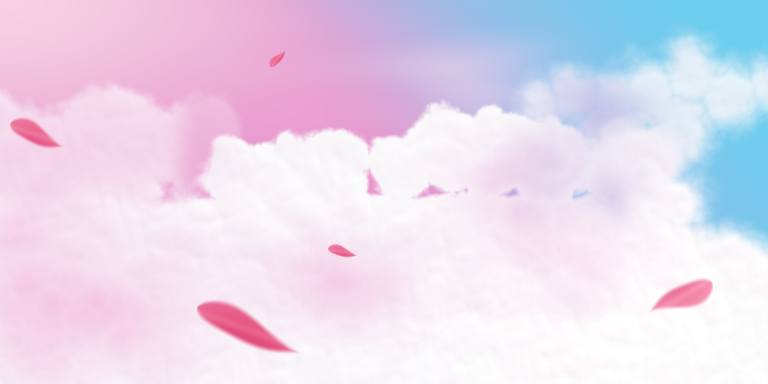
Reproduce this background procedurally as a Shadertoy shader.

```glsl
// Pastel sky turning from pink to cyan above billowing clouds, with drifting petals.
// Clouds are unions of discs roughened by gradient noise and tinted by soft glows;
// petals are tapered leaf profiles. Canvas height is 1, origin at lower left.

const vec3 SKY_PALE = vec3(.96, .82, .89);
const vec3 SKY_PINK = vec3(.91, .58, .80);
const vec3 SKY_BLUE = vec3(.55, .75, .92);
const vec3 SKY_CYAN = vec3(.43, .80, .93);
const vec3 SKY_HAZE = vec3(.91, .82, .92);
const vec3 CLOUD_WHITE = vec3(.975, .962, .975);
const vec3 CLOUD_PINK = vec3(.95, .73, .87);
const vec3 CLOUD_LILAC = vec3(.74, .68, .88);
const vec3 PETAL_DEEP = vec3(.88, .27, .46);
const vec3 PETAL_LIGHT = vec3(.98, .62, .74);
const float BILLOW_PUSH = .13;  // how far noise pushes the cloud edge
const float RELIEF = .16;       // strength of the lit cloud texture
const vec2 LIGHT_STEP = vec2(.008, .018);

// Cloud discs: centre x, centre y, radius
const int PUFFS = 9;
const vec3 FAR_PUFFS[PUFFS] = vec3[](
  vec3(1.41, .73, .055), vec3(1.5, .75, .07), vec3(1.6, .75, .065),
  vec3(1.69, .76, .08), vec3(1.8, .8, .08), vec3(1.9, .75, .085),
  vec3(2.01, .78, .07), vec3(1.77, .68, .09), vec3(1.6, .64, .1));
const vec3 LEFT_PUFFS[PUFFS] = vec3[](
  vec3(0, .59, .14), vec3(.15, .62, .08), vec3(.23, .66, .085),
  vec3(.33, .67, .092), vec3(.42, .61, .09), vec3(.53, .66, .085),
  vec3(.53, .56, .09), vec3(.3, .55, .12), vec3(.14, .52, .12));
const vec3 FRONT_PUFFS[PUFFS] = vec3[](
  vec3(.61, .54, .072), vec3(.74, .54, .085), vec3(.86, .55, .09),
  vec3(1.05, .56, .075), vec3(1.16, .61, .095), vec3(1.29, .6, .098),
  vec3(1.43, .57, .1), vec3(1.66, .55, .12), vec3(1.76, .47, .075));

// Soft cloud tints: centre x, centre y, radius, strength
const vec4 PINK_TINTS[9] = vec4[](
  vec4(.28, .19, .21, .62), vec4(.05, .2, .18, .38), vec4(.91, .25, .12, .58),
  vec4(.05, .39, .13, .32), vec4(.08, .62, .18, .35), vec4(1.42, .37, .2, .34),
  vec4(1.36, .54, .11, .42), vec4(.38, .63, .16, .32), vec4(.75, .3, .13, .25));
const vec4 LILAC_TINTS[4] = vec4[](
  vec4(1.61, .49, .06, .5), vec4(1.46, .56, .13, .28),
  vec4(1.54, .72, .1, .58), vec4(1.72, .61, .12, .13));

vec2 hashGradient(vec2 cell) {
  vec3 h = fract(cell.xyx * vec3(.1031, .103, .0973));
  h += dot(h, h.yzx + 33.33);
  float angle = 6.2832 * fract((h.x + h.y) * h.z);
  return vec2(cos(angle), sin(angle));
}

float gradientNoise(vec2 p) {
  vec2 i = floor(p), f = fract(p), e = vec2(0, 1), u = f * f * (3. - 2. * f);
  float low = mix(dot(hashGradient(i), f), dot(hashGradient(i + e.yx), f - e.yx), u.x);
  float high = mix(dot(hashGradient(i + e), f - e), dot(hashGradient(i + 1.), f - 1.), u.x);
  return mix(low, high, u.y);
}

// Rounded lobes with creases between them
float billow(vec2 p) {
  float sum = 0., gain = .5;
  for (int i = 0; i < 5; i++) {
    sum += gain * abs(gradientNoise(p));
    p = mat2(1.6, 1.2, -1.2, 1.6) * p + 7.3;
    gain *= .52;
  }
  return sum;
}

float puffDistance(vec2 p, vec3 puffs[PUFFS]) {
  float d = 9.;
  for (int i = 0; i < PUFFS; i++) d = min(d, length(p - puffs[i].xy) - puffs[i].z);
  return d;
}

float glow(vec2 p, vec4 g) {
  vec2 q = (p - g.xy) / g.z * vec2(.85, 1.15);
  return g.w * exp(-dot(q, q));
}

vec3 skyColor(vec2 p) {
  float corner = length((p - vec2(0, 1)) * vec2(.75, 1.5));
  float slant = p.x + .8 * (p.y - .8);
  vec3 col = mix(SKY_PALE, SKY_PINK, smoothstep(0., .9, corner));
  col = mix(col, SKY_BLUE, smoothstep(.75, 1.5, slant));
  col = mix(col, SKY_CYAN, smoothstep(1.3, 1.95, slant));
  float haze = glow(p, vec4(1.23, .79, .18, .75)) + glow(p, vec4(.75, .82, .25, .2));
  return mix(col, SKY_HAZE, haze * (.7 + gradientNoise(p * vec2(3, 9))));
}

// The angle points to the narrow tip; size is half length and half width
void addPetal(inout vec3 col, vec2 p, vec2 center, float angle, vec2 size, float light) {
  float c = cos(angle), s = sin(angle);
  vec2 q = mat2(c, -s, s, c) * (p - center) / size;
  float u = clamp(q.x, -1., 1.);
  float inside = .92 * sqrt(1. + u) * (1. - u) - abs(q.y + .18 * sin(3. * u));
  inside -= 3. * max(abs(q.x) - 1., 0.);
  float crease = (q.y - .25 * u) * 4.;
  float tone = light + .2 * q.y + .22 * exp(-crease * crease) + .25 * u * u;
  vec3 petal = mix(PETAL_DEEP, PETAL_LIGHT, clamp(tone, 0., 1.));
  col = mix(col, petal, .95 * smoothstep(-.06, .38, inside));
}

void mainImage(out vec4 fragColor, in vec2 fragCoord) {
  vec2 p = fragCoord / iResolution.y;
  float lobes = billow(p * 6.), push = BILLOW_PUSH * lobes;
  float relief = RELIEF * (lobes - billow((p + LIGHT_STEP) * 6.));

  // Cloud colour: tints broken up by the lobes
  vec2 warped = p + .08 * vec2(gradientNoise(p * 5.), gradientNoise(p * 5. + 19.));
  float pink = 0., lilac = 0., breakup = .75 + 1.3 * lobes;
  for (int i = 0; i < 9; i++) pink += glow(warped, PINK_TINTS[i]);
  for (int i = 0; i < 4; i++) lilac += glow(warped, LILAC_TINTS[i]);
  vec3 cloud = mix(CLOUD_WHITE, vec3(1), .9 * glow(p, vec4(1.65, .12, .45, 1)));
  cloud = mix(cloud, CLOUD_PINK, min(pink * breakup, .85));
  cloud = mix(cloud, CLOUD_LILAC, min(lilac * breakup, .8));
  cloud += relief * vec3(.6, 1.2, .8);

  // Cloud banks from back to front
  float farD = puffDistance(p, FAR_PUFFS) - push;
  float leftD = puffDistance(p, LEFT_PUFFS) - push;
  float floorY = .48 - .11 * smoothstep(1.6, 2., p.x);
  float frontD = min(puffDistance(p, FRONT_PUFFS), p.y - floorY) - push;
  vec3 col = mix(skyColor(p), cloud, .85 * (1. - smoothstep(-.06, .03, farD)));
  float leftCover = mix(.9, .3, smoothstep(.42, .52, p.x));
  col = mix(col, mix(cloud, CLOUD_PINK, .15), leftCover * (1. - smoothstep(-.03, .012, leftD)));
  float rim = .5 * exp(-abs(frontD) / .035) * smoothstep(.5, .7, p.x);
  float soft = mix(.07, .014, smoothstep(.35, .6, p.x)) + .05 * smoothstep(1.4, 1.9, p.x);
  col = mix(col, mix(cloud, vec3(.99), rim), 1. - smoothstep(-soft, soft * .5, frontD));

  // Drifting petals
  addPetal(col, p, vec2(.097, .648), -.4, vec2(.077, .029), .25);
  addPetal(col, p, vec2(.648, .14), -.41, vec2(.148, .042), .05);
  addPetal(col, p, vec2(.893, .344), -.22, vec2(.04, .015), .25);
  addPetal(col, p, vec2(1.772, .225), 3.59, vec2(.092, .036), .55);
  addPetal(col, p, vec2(.724, .848), .85, vec2(.03, .012), .3);
  fragColor = vec4(clamp(col, 0., 1.), 1);
}
```
